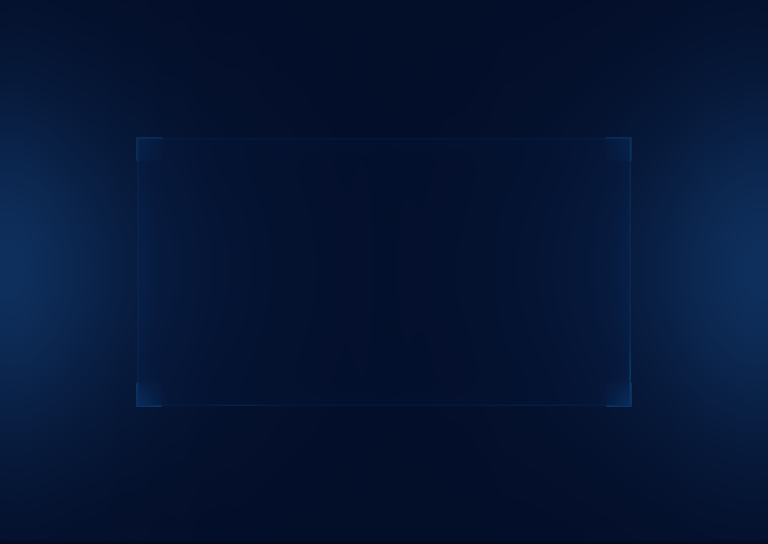
A Shadertoy shader for this background:

```glsl
const vec3 NIGHT = vec3(0.012, 0.055, 0.160);
const vec3 SIDE_BLUE = vec3(0.056, 0.184, 0.362);
const vec3 PANEL_TINT = vec3(0.000, 0.010, 0.032);
const vec3 RIM_BLUE = vec3(0.035, 0.165, 0.370);
const vec3 RIM_TEAL = vec3(0.030, 0.260, 0.400);
const vec3 CORNER_CYAN = vec3(0.060, 0.330, 0.540);

// Lengths in canvas heights; the glow reach across is in canvas widths
const vec2 PANEL_HALF = vec2(0.4525, 0.2450);
const vec2 TAB_SIZE = vec2(0.044, 0.041);
const float TAB_RISE = 0.0018;
const float LINE_HALF = 0.0010;
const float GLOW_ACROSS = 0.118;
const float GLOW_UP = 0.335;
const float STREAKS = 38.0;
const float STREAK_GAIN = 0.0035;

float hash(float n) {
    n = fract(n * 0.1031);
    n *= n + 33.33;
    return fract(n * (n + n));
}

float streakNoise(float x) {
    float cell = floor(x);
    return mix(hash(cell), hash(cell + 1.0), smoothstep(0.0, 1.0, fract(x))) - 0.5;
}

float boxDistance(vec2 p, vec2 halfSize) {
    vec2 d = abs(p) - halfSize;
    return length(max(d, 0.0)) + min(max(d.x, d.y), 0.0);
}

float coverage(float d, float pixel) {
    return clamp(0.5 - d / pixel, 0.0, 1.0);
}

float bump(float x, float center, float width) {
    float t = (x - center) / width;
    return exp(-t * t);
}

// Soft light entering from the left and right sides
float sideGlow(vec2 uv) {
    float fromSide = min(uv.x, 1.0 - uv.x) / GLOW_ACROSS;
    float across = exp(1.0 - sqrt(1.0 + fromSide * fromSide));
    return across * bump(uv.y, 0.505, GLOW_UP);
}

void mainImage(out vec4 fragColor, in vec2 fragCoord) {
    vec2 uv = fragCoord / iResolution.xy;
    vec2 p = (fragCoord - 0.5 * iResolution.xy) / iResolution.y;
    float pixel = 1.0 / iResolution.y;

    // Background
    vec3 color = mix(NIGHT, SIDE_BLUE, sideGlow(uv));
    color += STREAK_GAIN * streakNoise(uv.x * STREAKS) * vec3(0.3, 0.7, 1.0);
    color *= 1.0 - 0.3 * coverage(uv.y - 0.006, pixel);

    // Glass panel with light gathering along its inner sides
    float panel = boxDistance(p, PANEL_HALF);
    float inside = coverage(panel, pixel);
    vec2 inset = max(PANEL_HALF - abs(p), 0.0);
    float sideSheen = exp(-inset.x / 0.030);
    float edgeSheen = exp(-inset.y / 0.025);
    color += inside * PANEL_TINT * (0.25 + 0.65 * sideSheen + 0.35 * edgeSheen);

    // Corner light, stronger along the bottom
    float cornerGlow = exp(-dot(inset, inset) / 0.0012);
    float cornerGain = p.y < 0.0 ? 0.16 : 0.05;
    color += inside * cornerGlow * cornerGain * CORNER_CYAN;

    // Thin rim: teal at the right, dim along the top and bottom
    float rim = coverage(abs(panel) - LINE_HALF, pixel);
    float onSide = step(inset.x, inset.y);
    vec3 rimColor = mix(RIM_BLUE, RIM_TEAL, onSide * step(0.0, p.x) * 0.7);
    float bottomSpots = bump(p.x, -0.26, 0.05) + 0.5 * bump(p.x, 0.28, 0.09);
    float edgeGain = 0.35 + 0.35 * step(p.y, 0.0) * bottomSpots;
    color = mix(color, rimColor, rim * mix(edgeGain, 0.60, onSide));

    // Raised corner tabs
    float tabPanel = boxDistance(p, PANEL_HALF + TAB_RISE);
    vec2 tabMask = smoothstep(-pixel, pixel, abs(p) - PANEL_HALF + TAB_SIZE);
    float tab = tabMask.x * tabMask.y;
    float tabLine = coverage(abs(tabPanel) - LINE_HALF, pixel) * tab;
    color += 0.012 * vec3(0.2, 0.7, 1.0) * tab * coverage(tabPanel, pixel);
    color = mix(color, CORNER_CYAN, tabLine * (p.y < 0.0 ? 0.62 : 0.48));

    // Bright glint low on the right rim
    float glint = step(0.0, p.x) * onSide * bump(p.y, -0.18, 0.035);
    color = mix(color, CORNER_CYAN, 0.55 * rim * glint);

    fragColor = vec4(color, 1.0);
}
```
